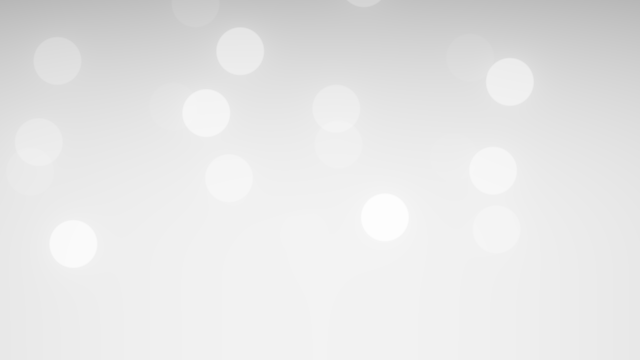
Write a WebGL 2 fragment shader that draws this background.

```glsl
#version 300 es
precision highp float;

uniform vec2 u_resolution;
out vec4 fragColor;

// Backdrop
const float FLOOR_GRAY = 0.951;    // brightest part, low in the centre
const float TOP_DROP = 0.192;      // darkening towards the top edge
const float SIDE_DROP = 0.042;     // darkening towards the left and right
const float BRIGHT_HEIGHT = 0.2;
const float FALLOFF_POWER = 2.75;

// Light discs, sizes in canvas heights
const int DISC_COUNT = 19;
const float DISC_RADIUS = 0.067;
const float EDGE_SOFTNESS = 0.0042;
const float HALO_WIDTH = 0.036;
const float HALO_STRENGTH = 0.28;
const float BAND_CENTRE = 0.61;
const float BAND_SPREAD = 0.42;
const float SIDE_MARGIN = 0.06;    // share of the width
const float JITTER = 0.16;
const float MIN_OPACITY = 0.06;
const float MAX_OPACITY = 0.95;
const float OPACITY_POWER = 1.5;
const float TOP_FADE = 0.5;        // opacity kept by discs at the top edge
const vec2 SCATTER_STEP = vec2(0.7549, 0.5698);

vec2 hash2(float n) {
    vec2 q = fract(vec2(n * 0.1031, n * 0.1130) + vec2(0.37, 0.71));
    q += dot(q, q.yx + 19.19);
    return fract(vec2(q.x * q.y * 7.13, (q.x + q.y) * 5.37));
}

float backdrop(vec2 uv) {
    float rise = max(uv.y - BRIGHT_HEIGHT, 0.0) / (1.0 - BRIGHT_HEIGHT);
    float side = 2.0 * uv.x - 1.0;
    return FLOOR_GRAY - TOP_DROP * pow(rise, FALLOFF_POWER) - SIDE_DROP * side * side;
}

// Evenly spread sequence with jitter, denser around the middle of the band
vec2 discCentre(float index, float aspect) {
    vec2 spot = fract(SCATTER_STEP * (index + 1.0));
    float offset = 2.0 * spot.y - 1.0;
    offset *= 0.4 + 0.6 * abs(offset);
    float across = mix(SIDE_MARGIN, 1.0 - SIDE_MARGIN, spot.x);
    vec2 centre = vec2(across * aspect, BAND_CENTRE + BAND_SPREAD * offset);
    return centre + JITTER * (hash2(index) - 0.5);
}

void main() {
    vec2 uv = gl_FragCoord.xy / u_resolution;
    float aspect = u_resolution.x / u_resolution.y;
    vec2 p = vec2(uv.x * aspect, uv.y);
    float edge = max(EDGE_SOFTNESS, 0.75 / u_resolution.y);

    float gray = backdrop(uv);

    // Faint discs first, bright ones on top
    for (int i = 0; i < DISC_COUNT; i++) {
        float index = float(i);
        float rank = (index + 0.5) / float(DISC_COUNT);
        vec2 centre = discCentre(index, aspect);
        float opacity = mix(MIN_OPACITY, MAX_OPACITY, pow(rank, OPACITY_POWER));
        opacity *= mix(1.0, TOP_FADE, smoothstep(0.6, 0.9, centre.y));

        float dist = length(p - centre) - DISC_RADIUS;
        float disc = 1.0 - smoothstep(-edge, edge, dist);
        float halo = HALO_STRENGTH * exp(-max(dist, 0.0) / HALO_WIDTH);
        gray = mix(gray, 1.0, opacity * max(disc, halo));
    }

    fragColor = vec4(vec3(gray), 1.0);
}
```
